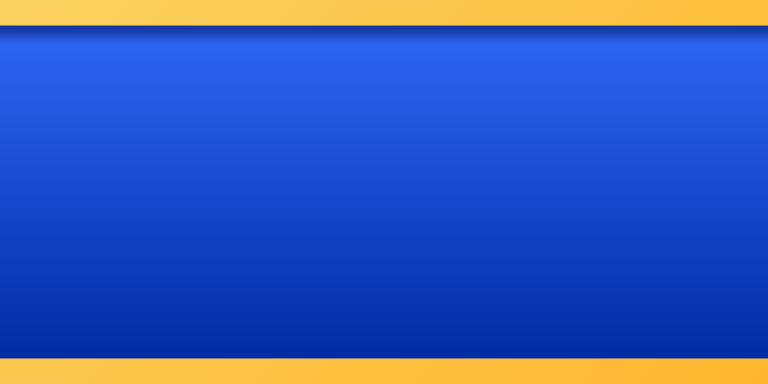
Write a WebGL 1 fragment shader that draws this background.

```glsl
precision highp float;

uniform vec2 u_resolution;

const vec3 BLUE_TOP = vec3(0.185, 0.403, 0.962);
const vec3 BLUE_BOTTOM = vec3(0.0, 0.172, 0.645);
const vec3 GOLD_LIGHT = vec3(0.977, 0.822, 0.378);
const vec3 GOLD_DEEP = vec3(1.0, 0.714, 0.183);
const vec3 SHADOW_COLOR = vec3(0.0, 0.1, 0.42);

const float BAR_HEIGHT = 0.0665;      // fraction of canvas height
const float SHADOW_LENGTH = 0.055;
const float SHADOW_STRENGTH = 0.62;

// Vertical blue gradient between the two bars
vec3 bluePanel(float y) {
  float t = (y - BAR_HEIGHT) / (1.0 - 2.0 * BAR_HEIGHT);
  return mix(BLUE_BOTTOM, BLUE_TOP, clamp(t, 0.0, 1.0));
}

// Soft shade cast downward by the top bar
float topShadow(float y) {
  float depth = 1.0 - BAR_HEIGHT - y;
  return SHADOW_STRENGTH * (1.0 - smoothstep(0.0, SHADOW_LENGTH, depth));
}

// Diagonal gold gradient from the upper left to the lower right corner
vec3 goldBar(vec2 uv, float aspect) {
  float t = (uv.x * aspect + 1.0 - uv.y) / (aspect + 1.0);
  return mix(GOLD_LIGHT, GOLD_DEEP, t);
}

void main() {
  vec2 uv = gl_FragCoord.xy / u_resolution;
  float aspect = u_resolution.x / u_resolution.y;

  vec3 color = mix(bluePanel(uv.y), SHADOW_COLOR, topShadow(uv.y));

  // Bars along both horizontal edges, antialiased over one pixel
  float edgeDistance = BAR_HEIGHT - min(uv.y, 1.0 - uv.y);
  float barMask = clamp(edgeDistance * u_resolution.y + 0.5, 0.0, 1.0);
  color = mix(color, goldBar(uv, aspect), barMask);

  gl_FragColor = vec4(color, 1.0);
}
```
